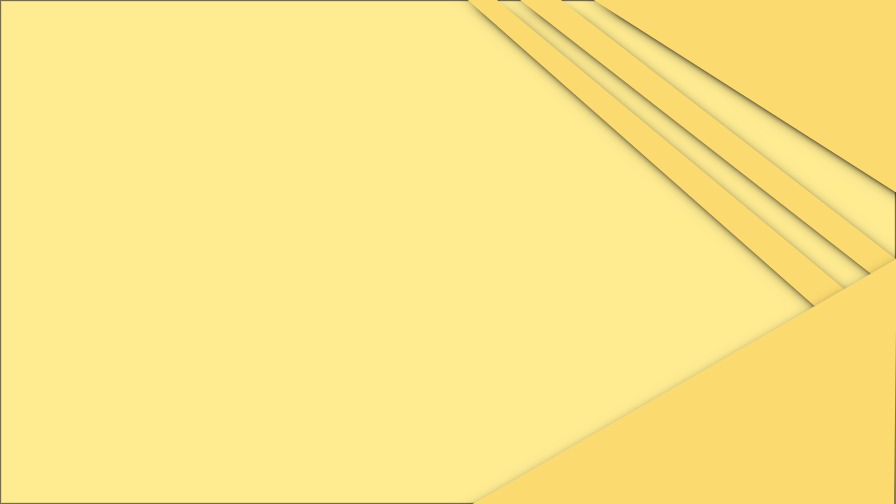
Give the GLSL for this background, as a WebGL 1 fragment shader.

```glsl
precision highp float;
// Pale yellow paper with two slanted golden strips and two golden corner
// sheets. Each sheet is a half-plane or a pair of them, layered back to
// front with a soft shadow that decays away from its edge.

uniform vec2 u_resolution;

const float ASPECT = 16.0 / 9.0;
const vec3 PAPER = vec3(1.0, 0.925, 0.57);
const vec3 GOLD = vec3(0.984, 0.859, 0.439);
const vec3 OUTLINE = vec3(0.24, 0.22, 0.13);

// Signed distance to the line a-b, positive on its left side
float sideOf(vec2 p, vec2 a, vec2 b) {
  vec2 along = normalize(b - a);
  return dot(p - a, vec2(-along.y, along.x));
}

// Lay a golden sheet over the colour below; dist is positive inside
vec3 addSheet(vec3 below, float dist, float strength, float blur, float aa) {
  float shadow = strength * exp(min(dist, 0.0) / blur);
  return mix(below * (1.0 - shadow), GOLD, smoothstep(-aa, aa, dist));
}

// Lay a strip between two lines, with the heavier shadow on its lower edge
vec3 addStrip(vec3 below, float lower, float upper, float fade, float aa) {
  float dist = min(lower, -upper);
  float strength = lower < -upper ? 0.50 : 0.20;
  return addSheet(below, dist, strength * fade, 0.0065, aa);
}

void main() {
  vec2 p = gl_FragCoord.xy / u_resolution * vec2(ASPECT, 1.0);
  float pixel = 1.0 / u_resolution.y;
  float aa = 0.6 * pixel;

  // Paper with a thin outline
  vec2 inset = min(p, vec2(ASPECT, 1.0) - p);
  float rim = min(inset.x, inset.y);
  float outline = clamp((0.0023 - rim) / pixel + 0.5, 0.0, 1.0);
  vec3 color = mix(PAPER, OUTLINE, 0.7 * outline);

  // Strips, whose shadows fade out at the top
  float fade = mix(0.35, 1.0, smoothstep(1.0, 0.96, p.y));
  color = addStrip(color,
    sideOf(p, vec2(0.928, 1.0), vec2(1.618, 0.391)),
    sideOf(p, vec2(0.986, 1.0), vec2(1.676, 0.426)), fade, aa);
  color = addStrip(color,
    sideOf(p, vec2(1.032, 1.0), vec2(1.729, 0.456)),
    sideOf(p, vec2(1.113, 1.0), vec2(ASPECT, 0.486)), fade, aa);

  // Upper corner sheet
  float upperSheet = sideOf(p, vec2(1.178, 1.0), vec2(ASPECT, 0.618));
  color = addSheet(color, upperSheet, 0.60 * fade, 0.0065, aa);

  // Lower corner sheet covers the ends of the strips
  float lowerSheet = sideOf(p, vec2(ASPECT, 0.486), vec2(0.9375, 0.0));
  color = addSheet(color, lowerSheet, 0.13, 0.006, aa);

  // Dark sliver widening down the right edge
  float sliver = 0.004 * clamp(1.0 - p.y / 0.35, 0.0, 1.0);
  float sliverMask = clamp((sliver - ASPECT + p.x) / pixel + 0.5, 0.0, 1.0);
  color = mix(color, OUTLINE, 0.6 * sliverMask * step(p.y, 0.35));

  gl_FragColor = vec4(color, 1.0);
}
```
